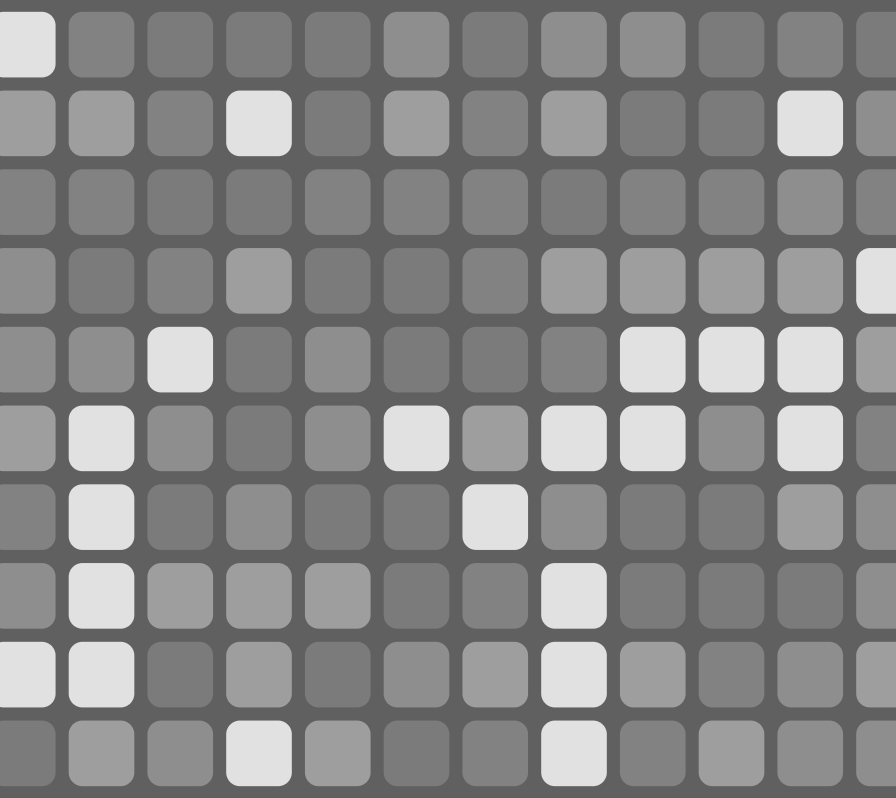
A Shadertoy shader for this pattern:

```glsl
// Grid of rounded square tiles in five random greys on a dark grey ground.

// Integer hash of a tile index, from 0 up to 1
float tileHash(ivec2 tile) {
    uint h = uint(tile.x) * 1597334677u ^ uint(tile.y) * 3812015801u;
    h = (h ^ (h >> 15)) * 2246822519u;
    h = (h ^ (h >> 13)) * 3266489917u;
    return float((h ^ (h >> 16)) >> 8) / 16777216.0;
}

// Signed distance to a rounded box centred on the origin
float roundedBox(vec2 p, vec2 halfSize, float radius) {
    vec2 q = abs(p) - halfSize + radius;
    return length(max(q, 0.0)) + min(max(q.x, q.y), 0.0) - radius;
}

// Five equally likely shades, the last one a bright highlight
float tileShade(ivec2 tile) {
    float shades[5] = float[5](0.482, 0.51, 0.557, 0.62, 0.882);
    return shades[min(int(tileHash(tile) * 5.0), 4)];
}

void mainImage(out vec4 fragColor, in vec2 fragCoord) {
    // Ten full rows with a narrow margin; columns run off both sides
    float rows = 10.1333;
    vec2 grid = fragCoord / iResolution.y * rows + vec2(0.211, -0.0667);
    float pixel = rows / iResolution.y;

    // Tile shape within each cell
    float dist = roundedBox(fract(grid) - 0.5, vec2(0.4167), 0.175);
    float coverage = clamp(0.5 - dist / pixel, 0.0, 1.0);

    float grey = mix(0.376, tileShade(ivec2(floor(grid))), coverage);
    fragColor = vec4(vec3(grey), 1.0);
}
```
